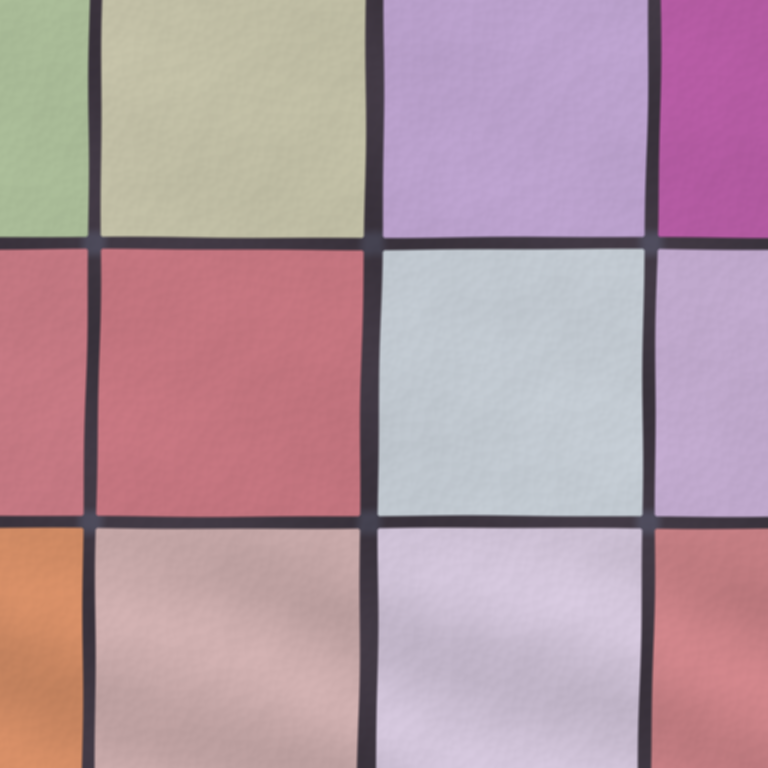
Give the GLSL for this pattern, as a three.js fragment shader.

```glsl
// Painted paper patches in four columns and three rows, parted by dark uneven lines.
// A leaning grid gives each patch its colour; sines bend the edges and fold the paper,
// and lit cellular noise gives it a fine crumpled grain.
varying vec2 vUv;

const float PITCH = 0.363;
const vec2 FIRST_CROSSING = vec2(0.120, 0.320);
const float LEAN = 0.012;
const float SOFTNESS = 0.0028;

vec2 hash2(vec2 p) {
  vec2 h = vec2(dot(p, vec2(127.1, 311.7)), dot(p, vec2(269.5, 183.3)));
  return fract(sin(h) * 4375.85);
}

// Distance to the nearest scattered feature point
float cellular(vec2 p) {
  vec2 base = floor(p);
  float nearest = 2.0;
  for (int y = -1; y <= 1; y++) {
    for (int x = -1; x <= 1; x++) {
      vec2 site = base + vec2(float(x), float(y));
      nearest = min(nearest, length(site + hash2(site) - p));
    }
  }
  return nearest;
}

// Height difference toward the light, from the upper left
float relief(vec2 p, float scale) {
  vec2 q = p * scale;
  return cellular(q) - cellular(q + vec2(-0.22, 0.28));
}

vec3 pick(float i, vec3 a, vec3 b, vec3 c, vec3 d) {
  return i < 0.5 ? a : i < 1.5 ? b : i < 2.5 ? c : d;
}

// Patch colours, columns left to right, rows from the bottom
vec3 patchColour(vec2 cell) {
  vec3 bottom = pick(cell.x, vec3(0.78, 0.51, 0.36), vec3(0.75, 0.63, 0.63),
                             vec3(0.77, 0.72, 0.80), vec3(0.75, 0.47, 0.49));
  vec3 middle = pick(cell.x, vec3(0.74, 0.44, 0.48), vec3(0.74, 0.43, 0.47),
                             vec3(0.73, 0.76, 0.79), vec3(0.72, 0.63, 0.77));
  vec3 top    = pick(cell.x, vec3(0.63, 0.70, 0.56), vec3(0.73, 0.72, 0.62),
                             vec3(0.70, 0.60, 0.77), vec3(0.68, 0.33, 0.61));
  return pick(cell.y, bottom, middle, top, top);
}

// Hand-cut waviness along one edge
float edgeWave(float t, float seed) {
  return 0.0013 * sin(10.0 * t + seed) + 0.0006 * sin(27.0 * t + 2.3 * seed);
}

// Signed distance into the patch from its nearest edge, rounded at the corners
float patchDepth(vec2 p, vec2 grid) {
  vec2 line = floor(grid + 0.5);
  vec2 offset = (grid - line) * PITCH;
  vec2 seed = 5.0 * line + 1.7 * sign(offset);
  vec2 halfWidth = vec2(0.0118 - 0.0036 * abs(line.x - 1.0), 0.0078);
  halfWidth += vec2(edgeWave(p.y, seed.x), 0.6 * edgeWave(p.x, seed.y));
  vec2 inside = abs(offset) - halfWidth;
  float radius = 0.004;
  vec2 corner = max(radius - inside, 0.0);
  return min(max(inside.x, inside.y), radius - length(corner));
}

// Diagonal folds, strong in the bottom row and faint above
float folds(vec2 p) {
  float across = p.y + 0.4 * p.x + 0.012 * sin(13.0 * p.x + 5.0 * p.y);
  float strength = mix(0.055, 0.008, smoothstep(0.20, 0.34, p.y));
  float broad = sin(9.0 * p.x - 6.0 * p.y) * sin(7.0 * p.y + 2.0);
  return -strength * cos(25.3 * (across - 0.386)) + 0.012 * broad;
}

void main() {
  vec2 p = vUv;
  vec2 straight = vec2(p.x - LEAN * (p.y - 0.5), p.y);
  vec2 grid = (straight - FIRST_CROSSING) / PITCH;
  float depth = patchDepth(p, grid);

  // Paper: flat colour, folds, crumples and grain
  vec3 paper = patchColour(floor(grid) + 1.0);
  vec2 warped = p + 0.01 * sin(p.yx * 31.0);
  float light = 1.0 + folds(p);
  light += 0.022 * relief(warped, 17.0) + 0.028 * relief(p, 75.0);
  paper *= light;

  // Pale rim where the paper edge catches light
  float rim = smoothstep(0.0, 0.003, depth) * (1.0 - smoothstep(0.003, 0.008, depth));
  paper += 0.028 * rim;

  // Lines: dark ink, slightly bluer and paler at the crossings
  vec2 toLine = abs(grid - floor(grid + 0.5)) * PITCH;
  float crossing = 1.0 - smoothstep(0.006, 0.024, max(toLine.x, toLine.y));
  vec3 ink = mix(vec3(0.24, 0.21, 0.25), vec3(0.29, 0.28, 0.34), crossing);
  ink *= 1.0 + 0.08 * sin(11.0 * p.x + 17.0 * p.y) + 0.04 * relief(p, 60.0);

  float cover = smoothstep(-SOFTNESS, SOFTNESS, depth);
  gl_FragColor = vec4(mix(ink, paper, cover), 1.0);
}
```
